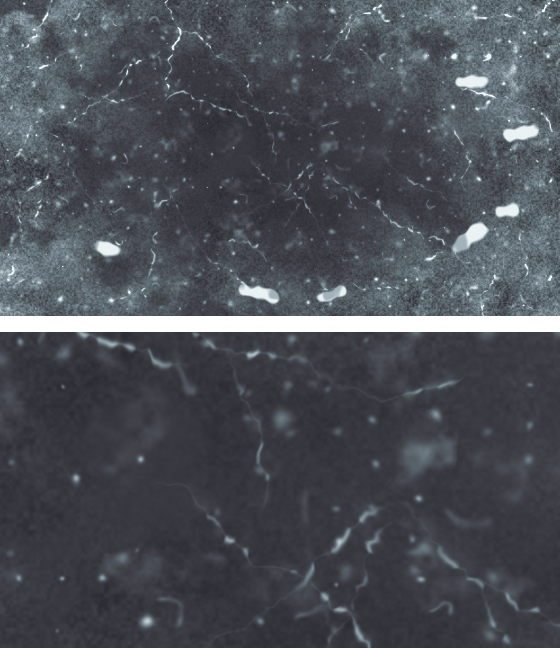
Top, the full canvas; bottom, a detail of the centre.
Reproduce this texture procedurally as a Shadertoy shader.

```glsl
const float DARK_LEVEL = 0.205;     // tone at the dim centre
const float EDGE_GAIN = 0.21;       // extra tone at the lit borders
const float CLOUD_GAIN = 0.36;
const float MOTTLE_GAIN = 0.24;
const float GRAIN_GAIN = 0.30;
const float GRAIN_SCALE = 165.0;
const float BLOB_LEVEL = 0.95;
const float THREAD_WIDTH = 0.0024;
const int THREADS = 40;
const int BLOBS = 7;
const vec2 DIM_RADII = vec2(0.95, 0.70);
const vec2 BLOB_ORBIT = vec2(0.77, 0.41);

float hash21(vec2 p) {
    vec3 q = fract(p.xyx * 0.1031);
    q += dot(q, q.yzx + 33.33);
    return fract((q.x + q.y) * q.z);
}

vec2 hash22(vec2 p) {
    vec3 q = fract(p.xyx * vec3(0.1031, 0.1030, 0.0973));
    q += dot(q, q.yzx + 33.33);
    return fract((q.xx + q.yz) * q.zy);
}

float noise(vec2 p) {
    vec2 i = floor(p), f = fract(p);
    f = f * f * (3.0 - 2.0 * f);
    vec2 e = vec2(0.0, 1.0);
    return mix(mix(hash21(i), hash21(i + e.yx), f.x),
               mix(hash21(i + e.xy), hash21(i + e.yy), f.x), f.y);
}

float fbm(vec2 p) {
    float sum = 0.0, amp = 0.5;
    for (int i = 0; i < 5; i++) {
        sum += amp * noise(p);
        p = mat2(1.6, 1.2, -1.2, 1.6) * p + 17.3;
        amp *= 0.5;
    }
    return sum;
}

vec2 rotate(vec2 p, float a) {
    float c = cos(a), s = sin(a);
    return vec2(c * p.x + s * p.y, c * p.y - s * p.x);
}

// Broken, beaded filaments with a crumbly halo
float threads(vec2 p, float aspect, float px) {
    float glow = 0.0, crumbs = noise(p * 95.0);
    for (int i = 0; i < THREADS; i++) {
        float id = float(i);
        vec2 r = hash22(vec2(id, 3.7)), k = hash22(vec2(id, 41.3));
        vec2 mid = vec2(fract(id * 0.618 + 0.1 * r.x) * aspect, r.y);
        vec2 q = rotate(p - mid, 3.14159 * k.x);
        float span = mix(0.04, 0.23, k.y);
        float ends = smoothstep(span, span * 0.75, abs(q.x));
        if (ends <= 0.0) continue;
        q.y += (r.x - 0.5) * 3.0 * q.x * q.x;
        q.y += 0.06 * (noise(vec2(q.x * 11.0, id)) - 0.5);
        q.y += 0.014 * (noise(vec2(q.x * 45.0, id + 60.0)) - 0.5);
        q.y += 0.005 * (noise(vec2(q.x * 130.0, id + 75.0)) - 0.5);
        float bead = smoothstep(0.35, 0.9, noise(vec2(q.x * 95.0, id + 90.0)));
        float patchy = smoothstep(0.1, 0.8, noise(vec2(q.x * 16.0, id + 130.0)));
        float d = abs(q.y) / max(THREAD_WIDTH * (0.6 + 0.9 * bead), 0.7 * px);
        float core = exp(-d * d) * (0.10 + 0.95 * bead * patchy);
        float halo = 0.34 * exp(-abs(q.y) * 110.0) * patchy * crumbs * crumbs;
        glow = max(glow, ends * (core + halo) * mix(0.35, 1.0, r.y * k.y + 0.25));
    }
    return glow;
}

// Scattered specks: x = point glow, y = partial ring
vec2 specks(vec2 p, float cells, float radius, float share) {
    vec2 cell = floor(p * cells);
    vec2 r = hash22(cell + cells), k = hash22(cell + cells * 3.0 + 7.0);
    vec2 q = p - (cell + mix(vec2(0.3), vec2(0.7), r)) / cells;
    float size = radius * mix(0.45, 1.0, k.x);
    float d = length(q) / size;
    float present = step(k.y, share) * mix(0.25, 1.0, r.x * r.y);
    float arc = smoothstep(-0.1, 0.5, rotate(q, 6.283 * r.x).x / size);
    return present * vec2(exp(-d * d * 1.6), arc * exp(-pow((d - 1.0) * 4.0, 2.0)));
}

// Bright lobed bodies: x = coverage, y = distance in radii
vec2 blobs(vec2 p, vec2 centre, float px) {
    vec2 body = vec2(0.0, 9.0);
    for (int i = 0; i < BLOBS; i++) {
        float id = float(i);
        vec2 r = hash22(vec2(id, 71.9)), k = hash22(vec2(id, 23.1));
        float a = mix(-2.35, 0.55, (id + 0.4 * r.x) / float(BLOBS - 1));
        vec2 q = p - centre - BLOB_ORBIT * vec2(cos(a), sin(a)) - 0.07 * (r - 0.5);
        q = rotate(q, mix(-1.1, 0.7, k.x));
        float span = mix(0.010, 0.048, k.y);
        float radius = mix(0.016, 0.023, r.y) * (1.0 + 0.13 * cos(q.x * 130.0 + id));
        radius *= 1.0 + 9.0 * clamp(q.x, -span, span) * (k.x - 0.5);
        float d = length(vec2(q.x - clamp(q.x, -span, span), q.y)) - radius;
        body.x = max(body.x, smoothstep(0.002 + px, -0.002 - px, d));
        body.y = min(body.y, d / radius);
    }
    return body;
}

// Cool grey ramp: violet in the shadows, cyan in the mid tones
vec3 toneColour(float tone) {
    float bright = smoothstep(0.68, 1.0, tone);
    float cyan = 0.06 * smoothstep(0.20, 0.50, tone) - 0.03 * bright;
    return vec3(tone - cyan, tone, tone + 0.03 * (1.0 - bright));
}

void mainImage(out vec4 fragColor, in vec2 fragCoord) {
    float px = 1.0 / iResolution.y;
    float aspect = iResolution.x * px;
    vec2 p = fragCoord * px, centre = vec2(0.5 * aspect, 0.5);
    vec2 warp = vec2(noise(p * 45.0), noise(p * 45.0 + 50.0)) - 0.5;
    vec2 bulge = vec2(noise(p * 24.0), noise(p * 24.0 + 70.0)) - 0.5;

    // Uneven lighting, clouds, mottling and dark blotches
    float reach = length((p - centre) / DIM_RADII) + 0.6 * (fbm(p * 2.5 + 30.0) - 0.5);
    float edge = smoothstep(0.15, 1.15, reach);
    float tone = DARK_LEVEL + EDGE_GAIN * edge;
    tone += (fbm(p * 4.5 + 3.0) - 0.47) * CLOUD_GAIN * (0.2 + edge);
    tone += (fbm(p * 17.0 + 40.0) - 0.47) * MOTTLE_GAIN * (0.2 + edge);
    float blotch = smoothstep(0.53, 0.70, fbm(p * 8.0 + 80.0));
    tone = mix(tone, DARK_LEVEL + 0.02, 0.75 * blotch);

    // Fine grain, strongest where lit
    float grain = 0.55 * noise(p * GRAIN_SCALE) + 0.45 * noise(p * GRAIN_SCALE * 1.7 + 9.0) - 0.5;
    tone += grain * GRAIN_GAIN * (0.16 + edge) * (1.0 - 0.5 * blotch);

    // Hazy clumps, specks, curls and filaments
    vec2 w = p + 0.016 * warp;
    float lit = 0.6 + 0.5 * edge;
    float crumb = noise(p * 75.0 + 5.0);
    float clump = specks(w + 0.02 * warp, 6.0, 0.045, 0.6).x;
    clump += specks(w + 0.02 * warp + 0.23, 10.0, 0.028, 0.5).x;
    tone += lit * 0.62 * clump * crumb;
    tone += lit * 0.95 * specks(p + 0.008 * warp, 13.0, 0.012, 0.4).x;
    tone += lit * 0.80 * specks(p + 0.006 * warp + 0.37, 24.0, 0.006, 0.3).x;
    tone += lit * 1.10 * specks(w + 0.71, 7.0, 0.022, 0.45).y * crumb;
    tone += lit * 0.85 * threads(p, aspect, px);

    // Opaque white bodies with soft inner shading
    vec2 body = blobs(p + 0.014 * bulge, centre, px);
    tone += 0.06 * exp(-3.0 * max(body.y, 0.0));
    float inner = BLOB_LEVEL - 0.25 * smoothstep(0.6, 0.85, noise(p * 30.0 + 21.0));
    tone = mix(tone, inner, body.x);

    fragColor = vec4(toneColour(clamp(tone, 0.17, 0.97)), 1.0);
}
```
